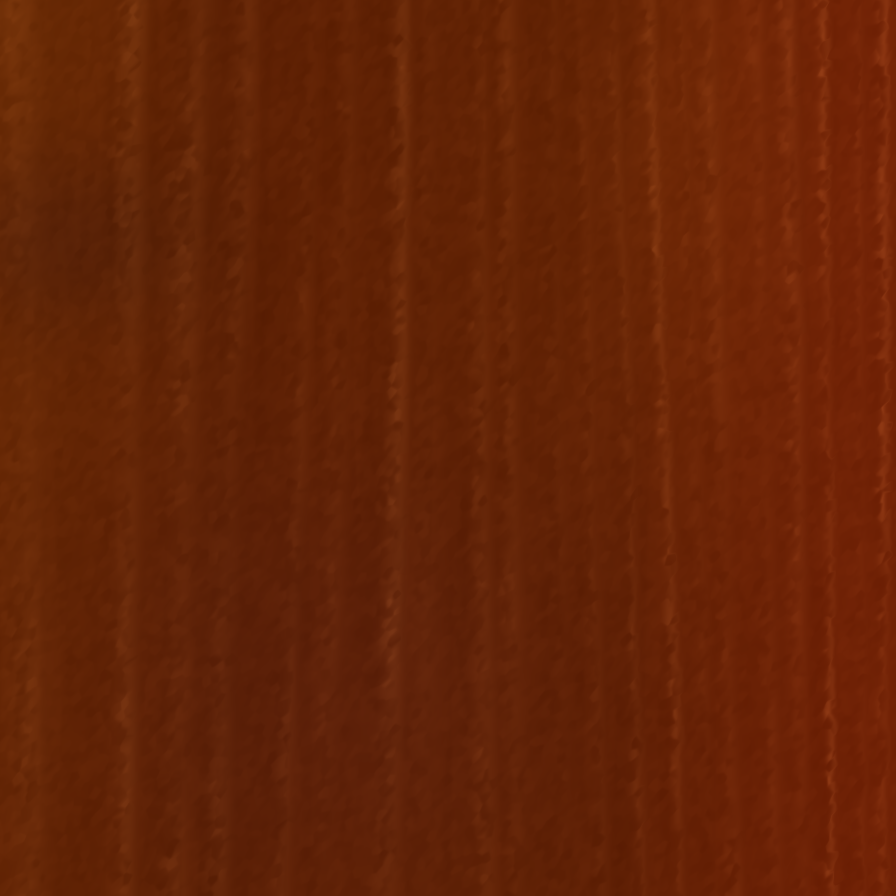
Give the GLSL for this texture, as a three.js fragment shader.

```glsl
// Dark red-brown satin surface with soft vertical streaks and fine slanted grain.
#define STREAK_FREQ 10.0
#define STREAK_CROWDING 11.0
#define STREAK_GAIN 0.95
#define GRAIN_CELLS 135.0
#define GRAIN_GAIN 0.034
#define EDGE_RAGGEDNESS 0.009
#define BROWN vec3(0.368, 0.126, 0.012)
#define RED vec3(0.432, 0.128, 0.020)
#define AMBER vec3(0.410, 0.163, 0.016)
#define PLUM vec3(0.362, 0.126, 0.040)
#define SHADE vec3(0.335, 0.125, 0.025)
#define STREAK_TINT vec3(0.080, 0.062, 0.040)

varying vec2 vUv;

float hash1(float n) {
  return fract(sin(n * 12.9898 + 4.1) * 4375.85);
}

vec2 hash2(vec2 p) {
  vec3 q = fract(vec3(p.xyx) * vec3(0.1031, 0.1030, 0.0973));
  q += dot(q, q.yzx + 33.33);
  return fract((q.xx + q.yz) * q.zy);
}

// Smooth cellular noise: random point values blended by distance, about -0.5 to 0.5.
float cellGrain(vec2 p) {
  vec2 cell = floor(p);
  float total = 0.0;
  float weight = 0.0;
  for (int j = -1; j <= 1; j++) {
    for (int i = -1; i <= 1; i++) {
      vec2 id = cell + vec2(float(i), float(j));
      vec2 toPoint = id + hash2(id) - p;
      float w = exp(-7.0 * dot(toPoint, toPoint));
      total += w * (hash2(id + 57.0).x - 0.5);
      weight += w;
    }
  }
  return total / max(weight, 0.0001);
}

// Layered sines, about -1 to 1, for slow drifts of tone.
float drift(float t, float seed) {
  return 0.55 * sin(4.3 * t + seed) + 0.3 * sin(9.7 * t + 2.3 * seed)
       + 0.15 * sin(23.0 * t + 4.1 * seed);
}

// Light ridges of uneven strength, closer together to the right.
float streaks(vec2 p) {
  float x = p.x + 0.035 * (p.y - 0.5) * sin(7.0 * p.x + 2.6);
  float phase = STREAK_FREQ * x + STREAK_CROWDING * x * x;
  float cell = floor(phase);
  float sum = 0.0;
  for (int i = -1; i <= 1; i++) {
    float id = cell + float(i);
    float center = id + 0.2 + 0.6 * hash1(id) + 0.06 * drift(p.y, id);
    float offset = phase - center;
    float width = mix(0.13, 0.30, hash1(id + 31.0));
    width *= offset > 0.0 ? 0.8 : 1.15;
    float pick = hash1(id + 73.0);
    float strength = mix(0.15, 1.1, pick * pick);
    float fade = 0.72 + 0.45 * drift(p.y, 6.28 * hash1(id + 11.0));
    sum += strength * max(fade, 0.0) * exp(-offset * offset / (width * width));
  }
  return sum;
}

// Broad colour areas: amber at left, red at right, plum low in the middle.
vec3 baseColor(vec2 p) {
  vec3 color = mix(BROWN, RED, smoothstep(0.52, 1.0, p.x));
  float amber = (1.0 - smoothstep(0.0, 0.30, p.x)) * mix(0.3, 1.0, p.y);
  color = mix(color, AMBER, amber);
  vec2 plumOffset = (p - vec2(0.38, 0.22)) / vec2(0.28, 0.28);
  color = mix(color, PLUM, 0.75 * exp(-dot(plumOffset, plumOffset)));
  vec2 glowOffset = (p - vec2(0.76, 0.88)) / vec2(0.16, 0.42);
  color += vec3(0.035, 0.026, 0.004) * exp(-dot(glowOffset, glowOffset));
  vec2 shadeOffset = (p - vec2(0.08, 0.73)) / vec2(0.14, 0.10);
  return mix(color, SHADE, 0.85 * exp(-dot(shadeOffset, shadeOffset)));
}

void main() {
  // Grain is longer along its rising diagonal.
  vec2 slanted = vec2(0.8 * vUv.x - 0.6 * vUv.y, 0.6 * (0.6 * vUv.x + 0.8 * vUv.y));
  float fine = cellGrain(slanted * GRAIN_CELLS + 200.0);
  float coarse = cellGrain(slanted * GRAIN_CELLS * 0.5 + 400.0);
  float grain = fine + 0.4 * coarse;

  // Fine, short-lived threads run between the ridges.
  float threads = cellGrain(vec2(vUv.x * 75.0, vUv.y * 4.0) + 600.0);

  // Grain breaks up the ridge edges and shows most on their crests.
  float ridge = streaks(vUv + vec2(EDGE_RAGGEDNESS * grain, 0.0));
  float glint = smoothstep(0.26, 0.48, fine) * ridge;
  float pit = smoothstep(0.30, 0.48, -fine) * ridge;

  vec3 color = baseColor(vUv);
  color += STREAK_TINT * STREAK_GAIN * (ridge + 0.4 * glint - 0.3 * pit);
  color += vec3(1.0, 0.65, 0.4) * GRAIN_GAIN * grain * (0.75 + ridge);
  color += vec3(1.0, 0.6, 0.35) * 0.017 * threads;
  color *= 1.0 + 0.025 * drift(vUv.x * 3.0, 1.7);
  gl_FragColor = vec4(clamp(color, 0.0, 1.0), 1.0);
}
```
